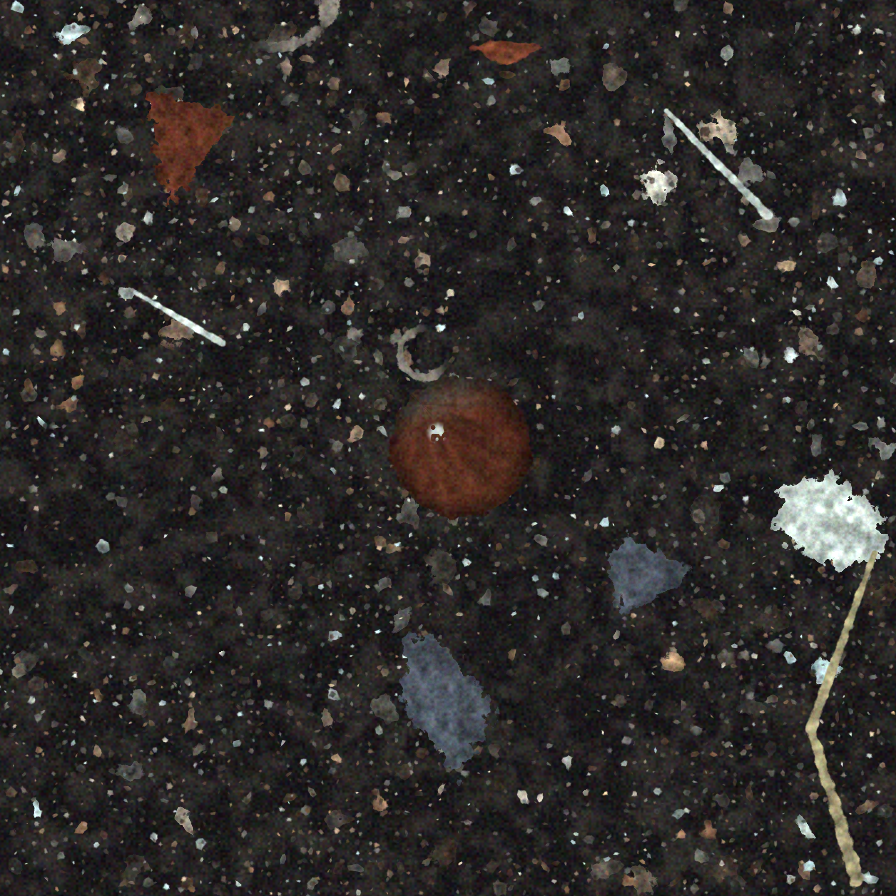
A Shadertoy shader for this texture:

```glsl
// Dark soil seen from above: mineral chips, a ribbed brown seed, dry stalks and shell curls.
const vec3 SOIL_DARK = vec3(0.098, 0.092, 0.098);
const vec3 SOIL_LIGHT = vec3(0.19, 0.178, 0.168);
const vec3 DULL = vec3(0.24, 0.22, 0.195);
const vec3 PALE = vec3(0.50, 0.48, 0.44);
const vec3 CHALK = vec3(0.80, 0.86, 0.83);
const vec3 SLATE = vec3(0.30, 0.33, 0.37);
const vec3 BRICK = vec3(0.43, 0.23, 0.16);
const vec3 STRAW = vec3(0.66, 0.63, 0.48);
const float TAU = 6.28319;

float hash(vec2 p) {
    vec3 q = fract(p.xyx * 0.1031);
    q += dot(q, q.yzx + 33.33);
    return fract((q.x + q.y) * q.z);
}

vec3 hash3(vec2 p) { return vec3(hash(p), hash(p + 57.0), hash(p + 131.0)); }

float noise(vec2 p) {
    vec2 i = floor(p), f = fract(p), e = vec2(1, 0);
    f = f * f * (3.0 - 2.0 * f);
    return mix(mix(hash(i), hash(i + e.xy), f.x), mix(hash(i + e.yx), hash(i + e.xx), f.x), f.y);
}

float fbm(vec2 p) {
    float sum = 0.0, gain = 0.5;
    for (int i = 0; i < 4; i++, gain *= 0.5) {
        sum += gain * noise(p);
        p = p * 2.03 + 17.0;
    }
    return sum;
}

vec2 rotate(vec2 p, float a) {
    float c = cos(a), s = sin(a);
    return vec2(c * p.x + s * p.y, c * p.y - s * p.x);
}

float fill(float d) { return smoothstep(0.0013, -0.0013, d); }

// Irregular convex polygon of about unit radius
float chip(vec2 p, int sides, float seed) {
    float d = -1.0;
    for (int i = 0; i < sides; i++) {
        vec2 key = vec2(seed, float(i) * 7.0);
        float a = TAU * (float(i) + 0.6 * hash(key)) / float(sides);
        d = max(d, dot(p, vec2(cos(a), sin(a))) - mix(0.6, 1.0, hash(key + 19.0)));
    }
    return d;
}

// Large stone with a ragged rim; grit is the shared surface texture
vec3 stone(vec3 base, vec2 p, vec2 size, float angle, int sides, float seed, vec3 tint, float grit) {
    p = rotate(p, angle) / size;
    float d = (chip(p, sides, seed) + 0.6 * (grit - 0.47)) * min(size.x, size.y);
    float facet = 0.88 + 0.24 * noise(p * 2.0 + seed);
    return mix(base, tint * facet * (0.5 + 1.05 * grit), fill(d));
}

vec3 mineralTint(float k, float warmth) {
    vec3 c = mix(DULL, PALE, smoothstep(0.1, 0.85, k));
    c = mix(c, CHALK, smoothstep(0.86, 0.97, k));
    return c * mix(vec3(0.93, 1.0, 1.05), vec3(1.2, 0.95, 0.78), warmth * warmth);
}

// Jittered grid of small chips; size is a fraction of the cell
vec3 scatter(vec3 base, vec2 uv, float count, float density, float size, float grit) {
    vec2 q = uv * count;
    for (int k = 0; k < 9; k++) {
        vec2 id = floor(q) + vec2(k % 3 - 1, k / 3 - 1);
        vec3 place = hash3(id + count), form = hash3(id + count * 3.0), look = hash3(id + count * 5.0);
        float radius = size * mix(0.4, 1.0, form.z * form.z);
        vec2 p = rotate(q - id - 0.2 - 0.6 * place.xy, form.x * TAU) / radius;
        p.y *= 1.0 + form.y * form.y;
        if (place.z > density || dot(p, p) > 4.0) continue;
        float d = (chip(p, 6, floor(look.z * 900.0)) + 1.3 * (grit - 0.47)) * radius / count;
        vec3 tint = mineralTint(look.x, look.y) * (0.35 + 1.4 * grit);
        base = mix(base, tint, fill(d) * mix(0.65, 1.0, look.x));
    }
    return base;
}

vec3 stalk(vec3 base, vec2 uv, vec2 a, vec2 b, float width, vec3 tint, float grit) {
    vec2 ab = b - a, p = uv - a;
    float t = clamp(dot(p, ab) / dot(ab, ab), 0.0, 1.0);
    float d = length(p - ab * t) - width * (0.55 + 0.45 * t + 0.8 * (grit - 0.47));
    return mix(base, tint * (0.55 + 0.95 * grit), fill(d));
}

// Shell ring, faded on the side away from the given angle
vec3 curl(vec3 base, vec2 p, vec2 size, float angle, float grit) {
    p = rotate(p, angle) / size;
    float d = (abs(length(p) - 1.0) - 0.32 * grit) * size.y;
    return mix(base, PALE * (0.5 + grit), fill(d) * smoothstep(-1.0, 0.4, p.x));
}

vec3 ribbedSeed(vec3 base, vec2 p, float radius, float grit) {
    float d = length(p) - radius + 0.012 * (grit - 0.47);
    vec2 q = p - radius * vec2(-0.55, 0.6);
    float rib = noise(vec2(9.0 * atan(q.x + q.y, q.x - q.y) + 40.0, length(q) * 20.0));
    vec3 tint = mix(BRICK * 0.5, BRICK, 0.65 * rib + 0.6 * grit - 0.1);
    tint = mix(tint, PALE * 0.7, smoothstep(0.3, 1.0, (p.y - 0.4 * p.x) / radius) * grit * 1.4);
    tint *= mix(0.6, 1.05, smoothstep(0.0, -0.025, d));
    float glint = smoothstep(0.014, 0.004, length(p - vec2(-0.026, 0.016)));
    return mix(base, mix(tint, CHALK, glint * smoothstep(0.42, 0.6, noise(p * 230.0))), fill(d));
}

void mainImage(out vec4 fragColor, in vec2 fragCoord) {
    vec2 uv = fragCoord / iResolution.xy, g = uv * 360.0;
    float m = fbm(uv * 95.0), crowd = mix(0.55, 1.25, smoothstep(0.3, 0.65, noise(uv * 5.0 + 3.0)));
    // Soil and its chips, from coarse to fine
    vec3 c = mix(SOIL_DARK, SOIL_LIGHT, smoothstep(0.3, 0.75, fbm(uv * 48.0 + 9.0)));
    for (float n = 17.0; n < 99.0; n = floor(n * 2.35)) c = scatter(c, uv, n, 0.43 * crowd, 0.38, m);
    // Large stones, seed and shell curls
    c = stone(c, uv - vec2(0.215, 0.85), vec2(0.05, 0.042), 0.5, 3, 4.0, BRICK * 0.85, m);
    c = stone(c, uv - vec2(0.566, 0.941), vec2(0.04, 0.014), 0.0, 6, 8.0, BRICK * 1.2, m);
    c = stone(c, uv - vec2(0.492, 0.222), vec2(0.042, 0.08), 0.25, 5, 12.0, SLATE, m);
    c = stone(c, uv - vec2(0.713, 0.368), vec2(0.04, 0.037), 0.1, 4, 21.0, SLATE, m);
    c = stone(c, uv - vec2(0.915, 0.418), vec2(0.07, 0.058), -0.3, 6, 33.0, CHALK, m);
    c = ribbedSeed(c, uv - vec2(0.514, 0.501), 0.079, m);
    c = curl(c, uv - vec2(0.474, 0.606), vec2(0.027), 3.6, m);
    c = curl(c, uv - vec2(0.313, 0.982), vec2(0.055, 0.034), 0.2, m);
    // Dry stalks
    c = stalk(c, uv, vec2(0.744, 0.876), vec2(0.857, 0.76), 0.0055, CHALK, m);
    c = stalk(c, uv, vec2(0.15, 0.674), vec2(0.248, 0.617), 0.004, CHALK, m);
    c = stalk(c, uv, vec2(0.976, 0.383), vec2(0.905, 0.187), 0.006, STRAW, m);
    c = stalk(c, uv, vec2(0.905, 0.187), vec2(0.956, 0.02), 0.0085, STRAW, m);
    // Fine grain, partly coloured
    c += 0.085 * (vec3(noise(g), noise(g + 71.0), noise(g + 143.0)) - 0.5) + 0.06 * (noise(g + 211.0) - 0.5);
    fragColor = vec4(clamp(c, 0.0, 1.0), 1.0);
}
```
